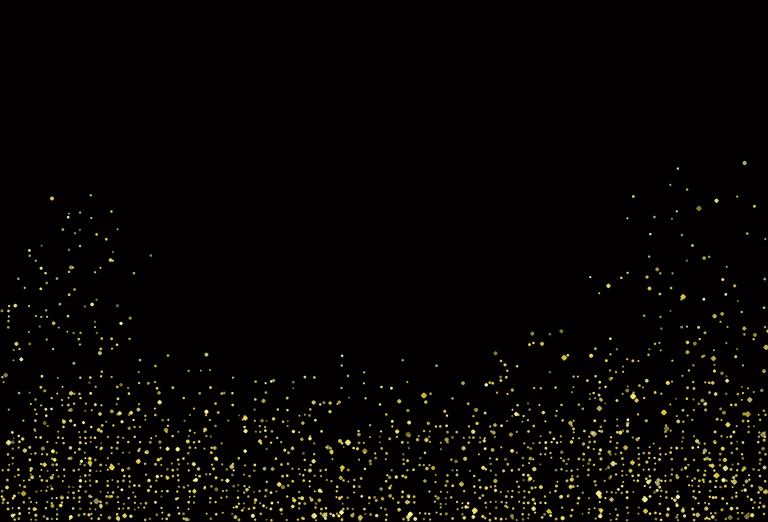
This background is drawn by a WebGL 2 fragment shader. Its source:

```glsl
#version 300 es
precision highp float;

uniform vec2 u_resolution;
out vec4 fragColor;

const vec3 NIGHT = vec3(0.008, 0.0, 0.0);
const vec3 GOLD = vec3(0.93, 0.85, 0.26);
const vec3 PALE = vec3(1.0, 0.99, 0.72);

// Integer hash giving three values in 0..1
vec3 hash3(uvec3 v) {
    v = v * 1664525u + 1013904223u;
    v.x += v.y * v.z;
    v.y += v.z * v.x;
    v.z += v.x * v.y;
    v ^= v >> 16u;
    v.x += v.y * v.z;
    v.y += v.z * v.x;
    v.z += v.x * v.y;
    return vec3(v >> 8u) / 16777216.0;
}

float fadeOut(float start, float end, float value) {
    return 1.0 - smoothstep(start, end, value);
}

float bell(float x, float center, float width) {
    float t = (x - center) / width;
    return exp(-t * t);
}

// Chance of a spark at uv; grain runs from fine dust (0) to large sparks (1)
float density(vec2 uv, float grain) {
    float rightSide = smoothstep(0.58, 0.92, uv.x);
    float leftSide = bell(uv.x, 0.085, 0.115);

    // Thick drift along the floor, a little deeper on the right
    float floorTop = 0.33 + 0.08 * smoothstep(0.5, 0.75, uv.x);
    float drift = fadeOut(0.0, floorTop, uv.y);

    // Thin veil rising into a plume at either side
    float rim = 0.33 + 0.33 * leftSide + 0.36 * rightSide;
    float veil = fadeOut(0.72, 1.08, uv.y / rim);
    float leftVeil = leftSide * mix(0.30, 0.06, grain);
    float rightVeil = rightSide * mix(0.07, 0.32, grain);
    float strays = 0.008 * fadeOut(1.05, 1.16, uv.y / rim);
    return drift + veil * (0.07 + leftVeil + rightVeil) + strays;
}

// Round spark whose larger sizes have four soft points
float spark(vec2 offset, float radius, float grain, float pixel) {
    vec2 a = abs(offset);
    float dist = mix(length(a), a.x + a.y, 0.55 * grain);
    return fadeOut(radius - 0.7 * pixel, radius + 0.7 * pixel, dist);
}

// One scattered layer: rgb is the tint, a is the coverage
vec4 sparkLayer(vec2 p, float aspect, float cellSize, float radius,
                float share, float grain, uint seed, float pixel) {
    vec2 cell = floor(p / cellSize);
    uvec3 key = uvec3(uvec2(cell), seed);
    vec3 place = hash3(key);
    vec3 look = hash3(key + uvec3(0u, 0u, 57u));

    float size = radius * mix(0.62, 1.0, look.x);
    float room = max(0.0, 1.0 - 2.0 * (size + 0.5 * pixel) / cellSize);
    vec2 center = (cell + 0.5 + (place.xy - 0.5) * room) * cellSize;
    vec2 uv = (cell + 0.5) * cellSize / vec2(aspect, 1.0);

    float present = step(place.z, share * density(uv, grain));
    float glow = mix(0.4, 1.0, sqrt(look.y));
    vec3 tint = mix(GOLD, PALE, look.z * 0.85);
    return vec4(tint, present * glow * spark(p - center, size, grain, pixel));
}

void main() {
    float pixel = 1.0 / u_resolution.y;
    float aspect = u_resolution.x * pixel;
    vec2 p = gl_FragCoord.xy * pixel;
    vec3 color = NIGHT;

    // Fine dust first, then broader and rarer sparks
    for (int i = 0; i < 3; i++) {
        float grain = float(i) * 0.5;
        float cellSize = 0.0105 * pow(1.75, float(i));
        float radius = mix(0.0027, 0.0060, grain);
        float share = mix(0.38, 0.26, grain);
        vec4 layer = sparkLayer(p, aspect, cellSize, radius, share,
                                grain, uint(i) * 131u + 7u, pixel);
        color = mix(color, layer.rgb, layer.a);
    }
    fragColor = vec4(color, 1.0);
}
```
